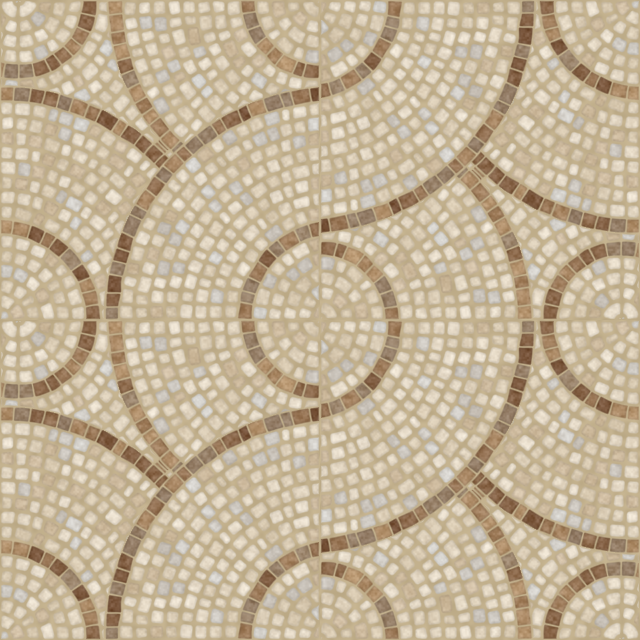
Reproduce this pattern procedurally as a three.js fragment shader.

```glsl
// Stone mosaic: interlacing cream bands edged with brown, on square tiles.
// One tile holds four overlapping fans of stones laid in rings around its
// corners; every second column is the tile turned half round.
#define TILES 2.0
#define BAND_ROWS 9.0
#define PITCH 0.0463
#define WIDE_RING 0.291
#define SMALL_RING 0.224
#define SHIFT 0.057
#define JOINT 0.0052
#define RING_JOINT 0.0026
#define SOFT 0.0065
#define GROUT vec3(0.755, 0.685, 0.545)

varying vec2 vUv;

const float QUARTER = 1.5708;

float hash(vec2 p) {
  return fract(sin(dot(p, vec2(127.1, 311.7))) * 43758.5);
}

float noise(vec2 p) {
  vec2 i = floor(p), f = fract(p);
  f = f * f * (3.0 - 2.0 * f);
  return mix(mix(hash(i), hash(i + vec2(1, 0)), f.x),
             mix(hash(i + vec2(0, 1)), hash(i + vec2(1, 1)), f.x), f.y);
}

float roundedBox(vec2 p, vec2 halfSize, float radius) {
  vec2 e = abs(p) - halfSize + radius;
  return length(max(e, 0.0)) + min(max(e.x, e.y), 0.0) - radius;
}

// Position of the k-th joint in a row; the row ends stay straight.
float joint(float k, float count, float seed) {
  bool inner = k > 0.5 && k < count - 0.5;
  return k + (inner ? 0.36 * (hash(vec2(k, seed)) - 0.5) : 0.0);
}

// Signed distance to the outer rim of a fan.
float rim(vec2 p, vec2 centre, float ring) {
  return length(p - centre) - ring - (BAND_ROWS + 0.5) * PITCH;
}

vec3 creamStone(float pick, float shade) {
  vec3 c = mix(vec3(0.85, 0.79, 0.69), vec3(0.93, 0.89, 0.825), shade);
  if (pick < 0.10) c = mix(vec3(0.78, 0.75, 0.71), vec3(0.86, 0.85, 0.83), shade);
  else if (pick < 0.24) c = mix(vec3(0.79, 0.71, 0.59), vec3(0.84, 0.77, 0.67), shade);
  return c;
}

vec3 brownStone(float pick, float shade) {
  vec3 c = mix(vec3(0.47, 0.33, 0.23), vec3(0.73, 0.60, 0.45), shade);
  return pick < 0.2 ? mix(c, vec3(0.60, 0.53, 0.45), 0.7) : c;
}

// Rings of stones around a centre; clearance is the room to covering edges.
vec3 fan(vec2 p, vec2 centre, float ring, float paleness, float clearance) {
  vec2 wave = vec2(noise(p * 24.0), noise(p * 24.0 + 50.0)) - 0.5;
  vec2 d = (p + 0.005 * wave - centre) * sign(0.5 - centre);
  float r = length(d);
  float row = floor((r - ring) / PITCH + 0.5);
  float rowRadius = max(ring + row * PITCH, 0.3 * PITCH);
  float arc = rowRadius * QUARTER;
  float count = max(1.0, floor(arc / PITCH + 0.5));
  float seed = row + 17.0 * centre.x + 41.0 * centre.y;

  // Find the stone along the row
  float u = atan(d.y, d.x) / QUARTER * count;
  float k = floor(u + 0.5);
  float id = k - step(u, joint(k, count, seed));
  float lo = joint(id, count, seed), hi = joint(id + 1.0, count, seed);
  vec2 cell = vec2((u - 0.5 * (lo + hi)) * arc / count, r - ring - row * PITCH);
  vec2 halfCell = 0.5 * vec2((hi - lo) * arc / count, PITCH);

  // Stone outline, slightly turned
  bool brown = row == 0.0 || row == BAND_ROWS;
  float pick = hash(vec2(id + 3.7, seed + 9.1));
  float shade = hash(vec2(id + 8.3, seed + 2.9));
  float turn = (brown ? 0.06 : 0.22) * (shade - 0.5);
  cell += turn * vec2(-cell.y, cell.x);
  float gap = brown ? RING_JOINT : JOINT * mix(0.75, 1.25, pick);
  float dist = roundedBox(cell, max(halfCell - gap, 0.003), brown ? 0.004 : 0.009);
  dist = max(dist, 0.003 - clearance);

  // Mottled stone face with a worn, darker rim
  float mottle = noise(p * 75.0 + seed) * 0.6 + noise(p * 160.0) * 0.4 - 0.5;
  vec3 stone = brown ? brownStone(pick, mix(shade, 1.0, paleness))
                     : creamStone(pick, shade);
  stone += mottle * (brown ? 0.20 : 0.13) * vec3(0.9, 1.0, 1.1);
  stone *= mix(0.92, 1.0, smoothstep(0.0, 0.010, -dist));

  vec3 grout = GROUT + 0.06 * (noise(p * 55.0) - 0.5);
  return mix(stone, grout, smoothstep(-0.5 * SOFT, 0.5 * SOFT, dist));
}

void main() {
  // Tile coordinates, running across and down
  vec2 grid = vec2(vUv.x, 1.0 - vUv.y) * TILES;
  vec2 p = fract(grid);
  if (mod(floor(grid.x), 2.0) > 0.5) p = 1.0 - p;

  vec2 mainCentre = vec2(1.0 + SHIFT, 1.0);
  vec2 upper = vec2(1.0, 0.0), lower = vec2(0.0, 1.0);
  float mainRim = rim(p, mainCentre, WIDE_RING);
  float upperRim = rim(p, upper, SMALL_RING);
  float lowerRim = rim(p, lower, WIDE_RING);
  vec2 edge = min(p, 1.0 - p);
  float seam = min(edge.x, edge.y) - 0.001;

  // Topmost fan first
  vec3 color;
  if (mainRim < 0.0) color = fan(p, mainCentre, WIDE_RING, 0.0, seam);
  else if (upperRim < 0.0) color = fan(p, upper, SMALL_RING, 0.35, min(seam, mainRim));
  else if (lowerRim < 0.0) color = fan(p, lower, WIDE_RING, 0.0, min(seam, mainRim));
  else color = fan(p, vec2(SHIFT, 0.0), SMALL_RING, 0.1,
                   min(min(seam, mainRim), min(upperRim, lowerRim)));
  gl_FragColor = vec4(color, 1.0);
}
```
